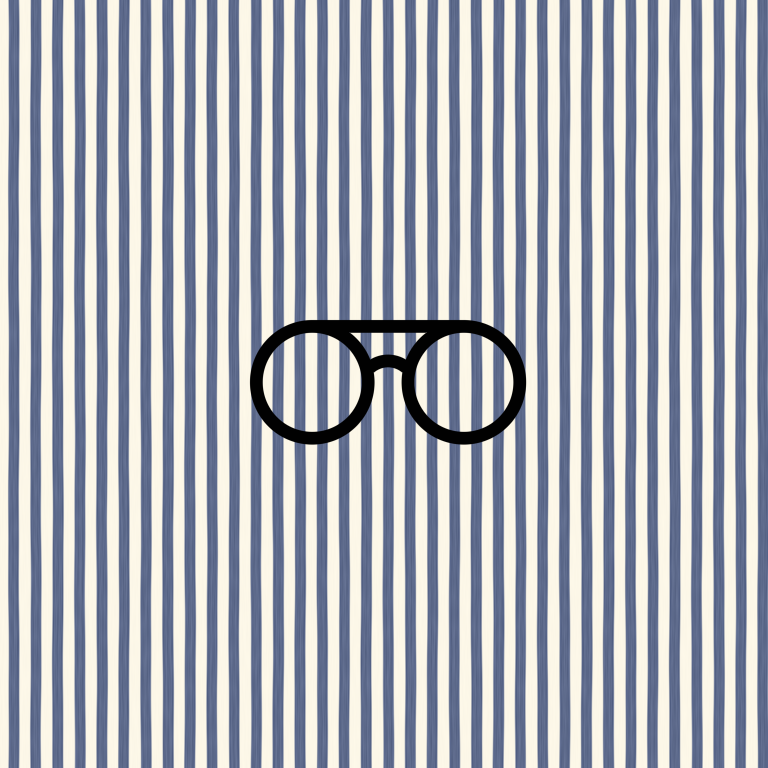
Give the GLSL for this pattern, as a Shadertoy shader.

```glsl
// Round spectacles drawn in thick black line over blue and cream ticking.
// The stripes are a repeat with a slight wobble and brushed streaks;
// the frame is a union of distances to rings, a bar and a bridge arc.

float hash(vec2 p) {
    p = fract(p * vec2(0.1031, 0.1137));
    p += dot(p, p.yx + 33.33);
    return fract((p.x + p.y) * p.x * 41.7);
}

// Distance to the nearest scattered point, used for woven streaks
float cellular(vec2 p) {
    vec2 cell = floor(p);
    float nearest = 2.0;
    for (int j = -1; j <= 1; j++)
    for (int i = -1; i <= 1; i++) {
        vec2 c = cell + vec2(i, j);
        vec2 point = c + vec2(hash(c + 7.0), hash(c + 51.0));
        nearest = min(nearest, length(p - point));
    }
    return min(nearest, 1.0);
}

vec3 ticking(vec2 uv, float pixel) {
    const float period = 0.02869;
    float id = floor((uv.x - 0.018) / period + 0.5);
    float kind = mod(id, 14.0);              // the cloth repeats every 14 stripes
    float y = fract((1.0 - uv.y) / 0.4) * 6.2832;

    // Gentle hand-drawn drift of each stripe
    float drift = 0.0004 * sin(y + kind * 1.7) + 0.0002 * sin(y * 3.0 + kind * 4.1);
    float x = uv.x - 0.018 - id * period - drift;
    float halfWidth = 0.0069 + 0.0004 * (hash(vec2(kind, 3.0)) - 0.5);
    float soft = max(pixel, 0.0013);
    float ink = 1.0 - smoothstep(-soft, soft, abs(x) - halfWidth);

    // Lengthwise brush marks, with darker ink toward the edges
    float t = x / halfWidth;
    float brush = 0.6 * sin(t * 7.0 + kind * 2.4 + 0.4 * sin(y))
                + 0.4 * sin(t * 15.0 + kind * 5.3 + 0.6 * sin(y * 2.0));
    float weave = cellular(vec2(uv.x * 420.0, uv.y * 28.0)) - 0.5;
    vec3 blue = vec3(0.37, 0.42, 0.55) + 0.025 * brush + 0.05 * weave;
    blue -= vec3(0.03, 0.025, 0.01) * smoothstep(0.4, 0.9, abs(t));
    vec3 cream = vec3(0.99, 0.97, 0.91) + 0.012 * weave;
    return mix(cream, blue, ink);
}

// Signed distance to the frame, mirrored about the bridge
float spectacles(vec2 uv) {
    vec2 p = vec2(abs(uv.x - 0.5053), uv.y - 0.5022);
    float rim = abs(length(p - vec2(0.0987, 0.0)) - 0.0728);
    float bar = length(vec2(max(p.x - 0.0987, 0.0), p.y - 0.0728));
    float bridge = abs(length(p + vec2(0.0, 0.0087)) - 0.0365);
    bridge = max(bridge, max(p.x - 0.026, -p.y));
    return min(min(rim, bar), bridge) - 0.0083;
}

void mainImage(out vec4 fragColor, in vec2 fragCoord) {
    vec2 uv = fragCoord / iResolution.xy;
    float pixel = 1.0 / min(iResolution.x, iResolution.y);
    vec3 color = ticking(uv, pixel);
    float frame = 1.0 - smoothstep(-0.7 * pixel, 0.7 * pixel, spectacles(uv));
    color = mix(color, vec3(0.002), frame);
    fragColor = vec4(color, 1.0);
}
```
